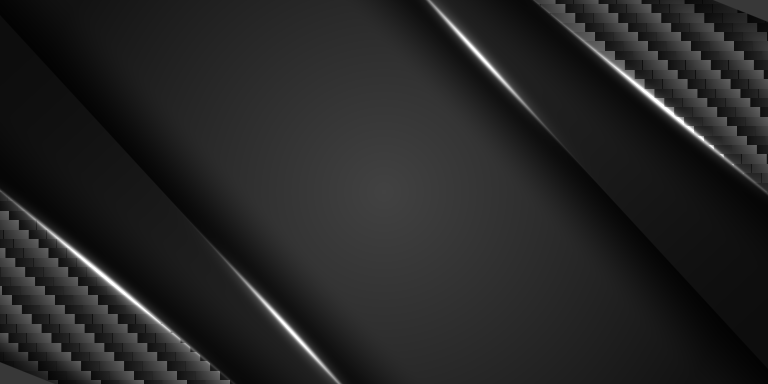
Write a Shadertoy shader that draws this background.

```glsl
// Dark metal panels with shining slanted edges and woven carbon corners.
#define CENTER_GRAY 0.258
#define RADIAL_FALLOFF 0.20
#define PANEL_GRAY 0.125
#define CORNER_GRAY 0.22
#define SHADOW_REACH 0.17
#define WEAVE_PERIOD 0.112
#define WEAVE_ROW 0.0245
#define WEAVE_SHIFT 0.23
#define SHINE_WIDTH 0.0065

// Edges of the lower left half, measured from the centre in canvas heights
const vec2 panelStart = vec2(-0.115, -0.5), panelEnd = vec2(-1.0, 0.461);
const vec2 carbonStart = vec2(-0.388, -0.5), carbonEnd = vec2(-1.0, 0.005);
const vec2 cornerStart = vec2(-0.857, -0.5), cornerEnd = vec2(-1.0, -0.443);

// x: distance along the edge, y: signed distance, positive toward the centre
vec2 edgeSpace(vec2 p, vec2 a, vec2 b) {
    vec2 along = normalize(b - a);
    return vec2(dot(p - a, along), dot(p - a, vec2(along.y, -along.x)));
}

float coverInside(float dist, float pixel) {
    return 1.0 - smoothstep(-0.75 * pixel, 0.75 * pixel, dist);
}

// Highlight that swells at one place along an edge
float shine(vec2 e, float peak, float spread) {
    float t = (e.x - peak) / spread;
    float strength = exp(-t * t);
    float core = e.y / (SHINE_WIDTH * (0.45 + 0.55 * strength));
    float halo = e.y / (3.0 * SHINE_WIDTH);
    return strength * (0.75 * exp(-core * core) + 0.22 * exp(-halo * halo));
}

// Twill weave: lit horizontal threads stepping sideways on every row
float weave(vec2 p, float pixel) {
    float row = p.y / WEAVE_ROW;
    float u = fract(p.x / WEAVE_PERIOD + floor(row) * WEAVE_SHIFT);
    float v = fract(row);
    float soft = pixel / WEAVE_PERIOD;
    float lit = smoothstep(0.0, soft, u) * (1.0 - smoothstep(0.6 - soft, 0.6, u));
    float thread = mix(0.17, 0.40, u / 0.6) * (0.85 + 0.15 * v);
    float gap = mix(0.06, 0.15, (u - 0.6) / 0.4);
    return mix(max(gap, 0.06), thread, lit);
}

void mainImage(out vec4 fragColor, in vec2 fragCoord) {
    float pixel = 1.0 / iResolution.y;
    vec2 p = (fragCoord - 0.5 * iResolution.xy) * pixel;

    // Fold the half turn symmetry onto the lower left half
    vec2 q = edgeSpace(p, vec2(0.0), panelEnd - panelStart).y > 0.0 ? -p : p;
    vec2 panel = edgeSpace(q, panelStart, panelEnd);
    vec2 carbon = edgeSpace(q, carbonStart, carbonEnd);
    vec2 corner = edgeSpace(q, cornerStart, cornerEnd);

    // Radial backdrop, shaded beside the panel
    float gray = max(CENTER_GRAY - RADIAL_FALLOFF * length(p), 0.07);
    gray *= mix(0.1, 1.0, smoothstep(-0.03, SHADOW_REACH, panel.y));

    // Panel, shaded beside the carbon
    float panelGray = PANEL_GRAY * mix(1.0, 0.4, smoothstep(0.2, 1.3, panel.x));
    panelGray *= mix(0.15, 1.0, smoothstep(-0.02, SHADOW_REACH, carbon.y));
    gray = mix(gray, panelGray, coverInside(panel.y, pixel));
    gray += shine(panel, 0.19, 0.21);

    // Carbon weave and the flat plate in its corner
    float cloth = weave(p, pixel) * mix(0.4, 1.0, smoothstep(0.0, 0.09, corner.y));
    cloth = mix(cloth, CORNER_GRAY, coverInside(corner.y, pixel));
    gray = mix(gray, cloth, coverInside(carbon.y, pixel));
    gray += shine(carbon, 0.44, 0.28);

    fragColor = vec4(vec3(clamp(gray, 0.0, 1.0)), 1.0);
}
```
